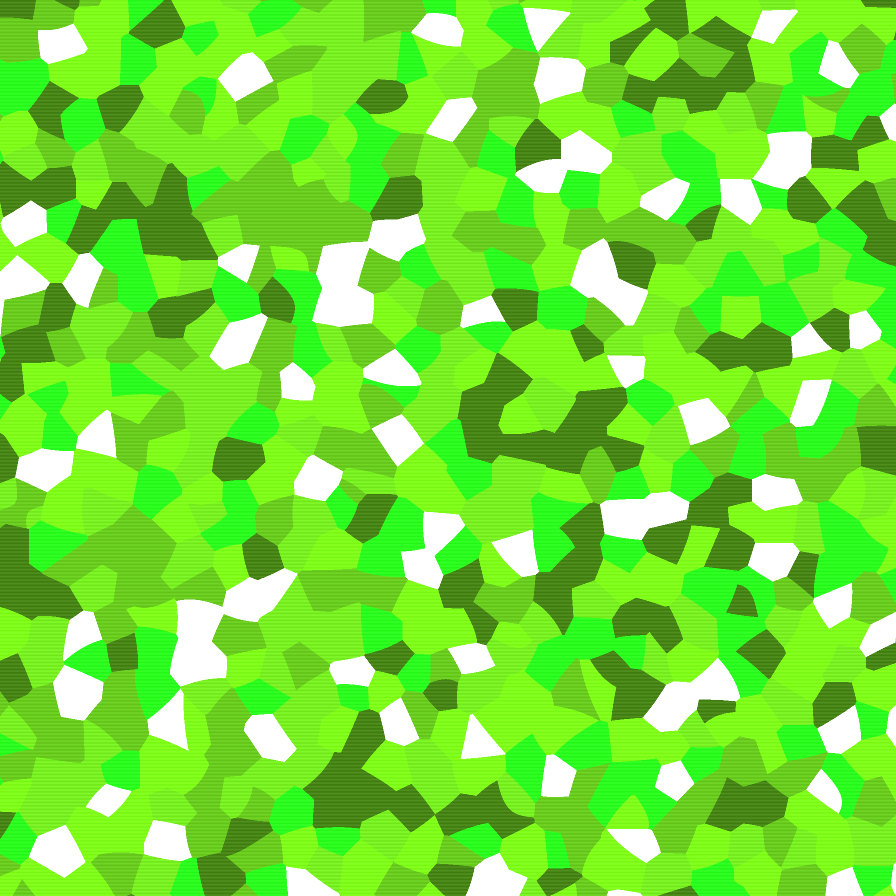
Give the GLSL for this pattern, as a Shadertoy shader.

```glsl
#define CELLS 25.0          // grid cells across the canvas
#define JITTER 1.0          // 0 = regular grid, 1 = fully scattered
#define STRETCH 0.35        // strongest elongation of a shard
#define SCAN_LINES 256.0    // fine horizontal lines over the canvas
#define SCAN_DEPTH 0.04
#define SHARE_WHITE 0.125
#define SHARE_DARK 0.15
#define SHARE_MID 0.16
#define SHARE_GREEN 0.14
#define SHARE_LEAF 0.17     // the rest is lime

const vec3 WHITE = vec3(1.0);
const vec3 DARK  = vec3(0.28, 0.52, 0.09);
const vec3 MID   = vec3(0.41, 0.80, 0.12);
const vec3 GREEN = vec3(0.17, 1.00, 0.12);
const vec3 LEAF  = vec3(0.47, 0.94, 0.13);
const vec3 LIME  = vec3(0.50, 1.00, 0.10);

float hash(vec2 p) {
    return fract(sin(dot(p, vec2(127.1, 311.7))) * 43758.5);
}

// Pick a flat colour by area share
vec3 shardColour(float pick) {
    if ((pick -= SHARE_WHITE) < 0.0) return WHITE;
    if ((pick -= SHARE_DARK) < 0.0) return DARK;
    if ((pick -= SHARE_MID) < 0.0) return MID;
    if ((pick -= SHARE_GREEN) < 0.0) return GREEN;
    if ((pick -= SHARE_LEAF) < 0.0) return LEAF;
    return LIME;
}

// Voronoi shards; each seed measures distance with its own stretch
vec3 shards(vec2 uv) {
    vec2 p = uv * CELLS;
    vec2 home = floor(p);
    vec2 nearest = home;
    float best = 1e9;
    for (int y = -2; y <= 2; y++)
    for (int x = -2; x <= 2; x++) {
        vec2 cell = home + vec2(x, y);
        vec2 offset = vec2(hash(cell), hash(cell + 57.3)) - 0.5;
        vec2 d = p - cell - 0.5 - JITTER * offset;
        float angle = 6.2832 * hash(cell + 113.9);
        vec2 axis = vec2(cos(angle), sin(angle));
        float along = dot(d, axis);
        float across = dot(d, vec2(-axis.y, axis.x));
        float k = 1.0 + STRETCH * hash(cell + 171.7);
        float dist = along * along / k + across * across * k;
        if (dist < best) {
            best = dist;
            nearest = cell;
        }
    }
    return shardColour(hash(nearest + 231.1));
}

void mainImage(out vec4 fragColor, in vec2 fragCoord) {
    float size = min(iResolution.x, iResolution.y);

    // Four samples per pixel smooth the shard edges
    vec3 colour = vec3(0.0);
    for (int i = 0; i < 4; i++) {
        vec2 shift = (vec2(i & 1, i >> 1) - 0.5) * 0.4;
        colour += 0.25 * shards((fragCoord + shift) / size);
    }

    // Faint scan lines that leave white untouched
    float scan = sin(6.2832 * SCAN_LINES * fragCoord.y / size);
    colour += SCAN_DEPTH * scan * (1.0 - colour.b);

    fragColor = vec4(clamp(colour, 0.0, 1.0), 1.0);
}
```
